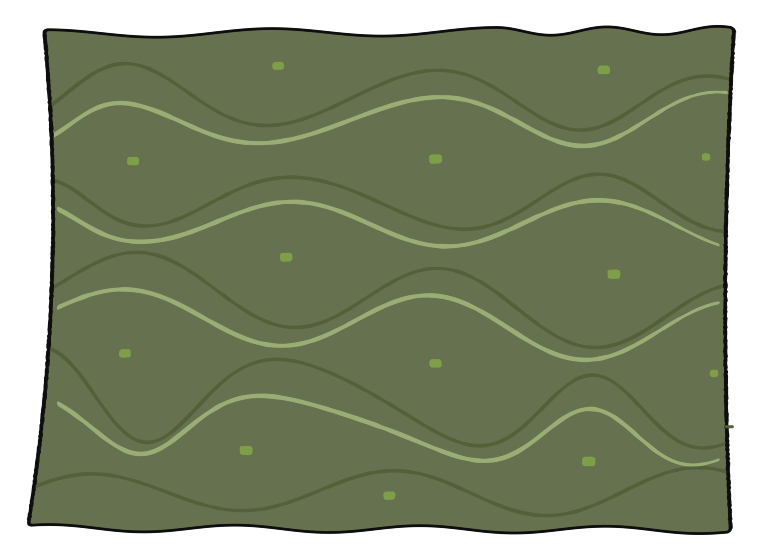
A Shadertoy shader for this pattern:

```glsl
#define DESIGN_HEIGHT 555.0
#define LIGHT_HALF_WIDTH 2.2
#define DARK_HALF_WIDTH 1.75
#define LIGHT_ROWS 4
#define ALL_ROWS 9
#define PAPER vec3(1.0)
#define FIELD vec3(0.395, 0.443, 0.308)
#define LIGHT_LINE vec3(0.600, 0.680, 0.455)
#define DARK_LINE vec3(0.325, 0.375, 0.220)
#define DOT vec3(0.495, 0.625, 0.280)
#define OUTLINE vec3(0.055)

const float PI = 3.14159265;

// Per row: middle height, slope, amplitude, amplitude growth
const vec4 SHAPE[ALL_ROWS] = vec4[](
    vec4(121, -0.005, 23, 4), vec4(223, 0.005, 22, 3),
    vec4(322, 0.033, 28, 4), vec4(429, 0.03, 29, -3),
    vec4(98, 0.018, 29, -1), vec4(202, 0, 26, 3),
    vec4(299, 0.06, 34, 2), vec4(404, 0.03, 40, -6),
    vec4(491, 0.003, 21, 4));

// Per row: first crest, half wavelength, phase warp, steepening at the left
const vec4 PHASE[ALL_ROWS] = vec4[](
    vec4(118, 153, 0.1, 0.27), vec4(291, 153, 0, 0.25),
    vec4(125, 152, 0, 0), vec4(300, 142, 0.28, -0.22),
    vec4(130, 148, 0.1, 0.05), vec4(300, 148, 0.1, 0.2),
    vec4(140, 150, 0, 0), vec4(305, 142, 0.22, 0),
    vec4(88, 152, 0, 0.05));

// Per dot row: first x, spacing, first y, drop per dot
const vec4 DOT_ROW[6] = vec4[](
    vec4(278, 309, 66, 4), vec4(133, 286, 161, -2),
    vec4(286, 311, 257, 17), vec4(125, 294, 353, 10),
    vec4(246, 326, 450, 11), vec4(389, 900, 495, 0));

float hash(vec2 p) {
    return fract(sin(dot(p, vec2(127.1, 311.7))) * 43758.5);
}

float noise(vec2 p) {
    vec2 i = floor(p), f = fract(p);
    f = f * f * (3.0 - 2.0 * f);
    return mix(mix(hash(i), hash(i + vec2(1, 0)), f.x),
               mix(hash(i + vec2(0, 1)), hash(i + vec2(1, 1)), f.x), f.y);
}

float waveHeight(float x, int row) {
    vec4 s = SHAPE[row], k = PHASE[row];
    float left = max(0.0, (150.0 - x) / 100.0);
    float phase = (x - k.x) / k.y - k.z * cos(2.0 * PI * (x - 478.0) / 500.0)
                - k.w * left * left;
    float u = x - 384.0;
    return s.x + s.y * u - (s.z + s.w * u / 300.0) * cos(PI * phase);
}

// Distance to a wave, corrected for its slope
float waveDistance(vec2 p, int row) {
    float y = waveHeight(p.x, row);
    float slope = waveHeight(p.x + 1.0, row) - y;
    return abs(p.y - y) / sqrt(1.0 + slope * slope);
}

// Signed distances to the side edges (x) and the top and bottom edges (y)
vec2 panelDistance(vec2 p) {
    vec2 bow = (p.y - vec2(215, 310)) * (p.y - vec2(215, 310));
    float left = 53.0 - 0.00026 * bow.x;
    float right = 724.0 + 0.00011 * bow.y;
    float ripple = (p.x - 270.0) / 225.0 + 0.0046 * max(p.x - 495.0, 0.0);
    float top = 32.0 - 0.005 * (p.x - 384.0) - 4.0 * cos(2.0 * PI * ripple);
    float bottom = 527.0 + 0.003 * p.x - 3.5 * cos(2.0 * PI * (p.x - 50.0) / 185.0);
    return vec2(max(left - p.x, p.x - right), max(top - p.y, p.y - bottom));
}

void mainImage(out vec4 fragColor, in vec2 fragCoord) {
    float pixel = DESIGN_HEIGHT / iResolution.y;
    vec2 p = vec2(fragCoord.x, iResolution.y - fragCoord.y) * pixel;
    float soft = 0.6 * pixel;

    // Panel with softly rounded corners
    vec2 edge = panelDistance(p);
    vec2 corner = max(edge + 4.0, 0.0);
    float panel = length(corner) + min(max(edge.x, edge.y) + 4.0, 0.0) - 4.0;
    vec3 color = mix(PAPER, FIELD, smoothstep(soft, -soft, panel));

    // Wave lines: dark rows reach the edges, light rows stop short and taper
    for (int row = ALL_ROWS - 1; row >= 0; row--) {
        bool light = row < LIGHT_ROWS;
        float grain = 0.5 * (noise(vec2(p.x * 0.12, float(row) * 7.0)) - 0.5);
        float width = light ? LIGHT_HALF_WIDTH - 0.8 * smoothstep(600.0, 720.0, p.x)
                            : DARK_HALF_WIDTH;
        float start = row == 0 ? 53.0 : 59.0;
        float end = row == 0 ? 725.0 : 717.0;
        float beyond = light ? max(0.0, max(start - p.x, p.x - end))
                             : max(0.0, panel);
        float d = length(vec2(waveDistance(p, row), beyond)) - width - grain;
        color = mix(color, light ? LIGHT_LINE : DARK_LINE, smoothstep(soft, -soft, d));
    }

    // Dots between the waves
    for (int row = 0; row < 6; row++) {
        for (int i = 0; i < 3; i++) {
            vec4 k = DOT_ROW[row];
            float n = float(i);
            vec2 center = vec2(k.x + k.y * n + 16.0 * sin(n * PI / 2.0), k.z + k.w * n);
            float vary = hash(vec2(row, i));
            vec2 size = i == 2 ? vec2(4.2, 3.8) : vec2(5.8 + vary, 4.0 + vary);
            vec2 q = abs(p - center + 0.6 * noise(p * 0.3)) - size + 3.0;
            float d = length(max(q, 0.0)) + min(max(q.x, q.y), 0.0) - 3.0;
            color = mix(color, DOT, smoothstep(soft, -soft, d));
        }
    }

    // Hand-inked outline, heavier and rougher on the sides
    float side = smoothstep(-3.0, 3.0, edge.x - edge.y);
    float ink = mix(1.4, 2.0, side) + 0.9 * side * (noise(p * 0.45) - 0.5);
    color = mix(color, OUTLINE, smoothstep(soft, -soft, abs(panel) - ink));

    // One dark stroke overshoots the right side
    vec2 tip = vec2(max(abs(p.x - 728.0) - 3.0, 0.0), p.y - 426.0);
    color = mix(color, DARK_LINE, smoothstep(soft, -soft, length(tip) - 1.5));

    fragColor = vec4(color, 1.0);
}
```
